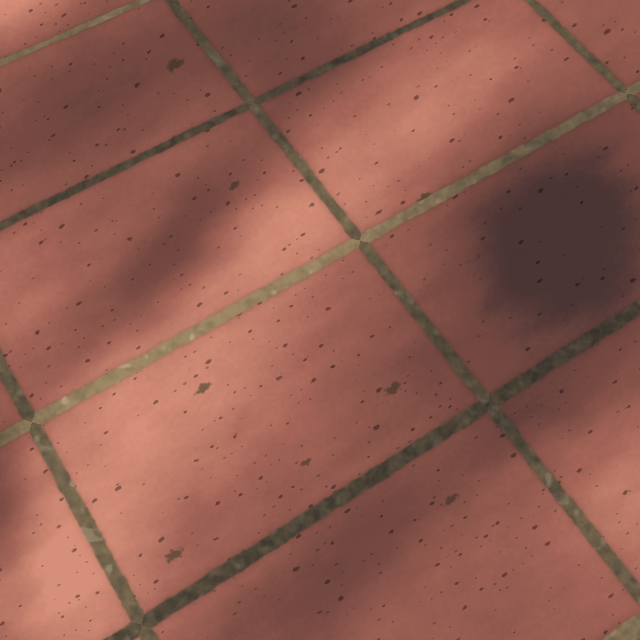
Reproduce this texture procedurally as a WebGL 2 fragment shader.

```glsl
#version 300 es
precision highp float;

uniform vec2 u_resolution;
out vec4 fragColor;

const vec3 CLAY_DEEP = vec3(0.29, 0.205, 0.205);
const vec3 CLAY_SHADE = vec3(0.46, 0.285, 0.255);
const vec3 CLAY_MID = vec3(0.63, 0.385, 0.335);
const vec3 CLAY_LIT = vec3(0.84, 0.56, 0.47);
const vec3 GROUT_DARK = vec3(0.18, 0.165, 0.15);
const vec3 GROUT_LIT = vec3(0.62, 0.53, 0.39);
const vec3 CHIP = vec3(0.33, 0.26, 0.20);

float hash(vec2 p) {
  vec3 q = fract(vec3(p.xyx) * 0.1031);
  q += dot(q, q.yzx + 33.33);
  return fract((q.x + q.y) * q.z);
}

float noise(vec2 p) {
  vec2 cell = floor(p), f = fract(p);
  f = f * f * (3.0 - 2.0 * f);
  float low = mix(hash(cell), hash(cell + vec2(1, 0)), f.x);
  float high = mix(hash(cell + vec2(0, 1)), hash(cell + vec2(1, 1)), f.x);
  return mix(low, high, f.y);
}

float fbm(vec2 p) {
  float sum = 0.0, gain = 0.5;
  for (int i = 0; i < 4; i++) {
    sum += gain * noise(p);
    p = mat2(1.6, 1.2, -1.2, 1.6) * p + 7.3;
    gain *= 0.5;
  }
  return sum;
}

vec2 turn(vec2 p, float angle) {
  float c = cos(angle), s = sin(angle);
  return vec2(c * p.x + s * p.y, c * p.y - s * p.x);
}

// Soft elliptical patch of sun or shade
float patchAt(vec2 p, vec2 centre, vec2 radii, float angle) {
  vec2 d = turn(p - centre, angle) / radii;
  return exp(-dot(d, d));
}

// Dappled light, 0 in deep shade and 1 in full sun
float dappledLight(vec2 p) {
  p += 0.05 * (vec2(fbm(p * 5.0), fbm(p * 5.0 + 19.0)) - 0.47);
  float sun = 0.40 * patchAt(p, vec2(0.26, 0.37), vec2(0.26, 0.14), 0.55)
    + 0.42 * patchAt(p, vec2(0.10, 0.09), vec2(0.15, 0.15), 0.0)
    + 0.34 * patchAt(p, vec2(0.69, 0.83), vec2(0.22, 0.12), 0.5)
    + 0.28 * patchAt(p, vec2(0.45, 0.64), vec2(0.17, 0.08), 0.6)
    + 0.28 * patchAt(p, vec2(1.00, 0.20), vec2(0.11, 0.13), 0.0)
    + 0.38 * patchAt(p, vec2(0.01, 0.99), vec2(0.13, 0.06), 0.4)
    + 0.14 * patchAt(p, vec2(0.03, 0.55), vec2(0.11, 0.12), 0.0);
  float shade = 0.66 * patchAt(p, vec2(0.88, 0.64), vec2(0.17, 0.19), 0.0)
    + 0.30 * patchAt(p, vec2(0.15, 0.86), vec2(0.25, 0.09), 0.6)
    + 0.28 * patchAt(p, vec2(0.45, 0.94), vec2(0.13, 0.11), 0.0)
    + 0.33 * patchAt(p, vec2(0.26, 0.61), vec2(0.29, 0.05), 0.85)
    + 0.30 * patchAt(p, vec2(0.54, 0.12), vec2(0.25, 0.07), 0.7)
    + 0.42 * patchAt(p, vec2(0.00, 0.22), vec2(0.06, 0.11), 0.0)
    + 0.27 * patchAt(p, vec2(0.85, 0.36), vec2(0.12, 0.05), 0.6)
    + 0.14 * patchAt(p, vec2(0.66, 0.42), vec2(0.13, 0.09), 0.0);
  return 0.54 + sun - shade;
}

// Sparse ragged marks, one at most in each cell
float marks(vec2 p, float cells, float chance, float radius) {
  vec2 q = turn(p, 0.6) * cells;
  vec2 cell = floor(q);
  vec2 centre = 0.3 + 0.4 * vec2(hash(cell + 3.1), hash(cell + 8.7));
  float size = radius * cells * mix(0.5, 1.0, hash(cell + 5.3));
  float ragged = 0.8 * size * (noise(p * 220.0) - 0.5);
  float d = length((fract(q) - centre) * vec2(0.65, 1.2)) + ragged;
  return step(hash(cell + 41.0), chance) * (1.0 - smoothstep(0.5 * size, 1.3 * size, d));
}

vec3 clayColour(float light) {
  vec3 dim = mix(CLAY_DEEP, CLAY_SHADE, smoothstep(0.0, 0.33, light));
  vec3 warm = mix(dim, CLAY_MID, clamp((light - 0.33) / 0.3, 0.0, 1.0));
  return mix(warm, CLAY_LIT, clamp((light - 0.63) / 0.33, 0.0, 1.0));
}

void main() {
  vec2 p = gl_FragCoord.xy / u_resolution;

  // Perspective floor: whole numbers are the joint lines
  float depth = 0.2595 - 0.003 * p.x - 0.0795 * p.y;
  vec2 floorPos = vec2(dot(p, vec2(0.3125, 0.1693)) - 0.0732,
                       dot(p, vec2(-0.3477, 0.5442)) + 0.0643) / depth;
  float row = floorPos.y;
  floorPos.y += 0.0043 * row * (row - 1.0) * (row - 1.0) * (row - 2.0);

  // Joint distance in canvas units, with worn edges
  vec2 line = round(floorPos);
  vec2 gap = abs(floorPos - line) * depth / vec2(0.355, 0.646);
  float wear = 0.004 * (fbm(p * 55.0) - 0.47) + 0.002 * (noise(p * 150.0) - 0.5);
  float rowWidth = line.y > 1.5 ? 0.037 : 0.048;
  vec2 edge = gap - depth * vec2(0.046, rowWidth) + wear;
  float joint = min(edge.x, edge.y);
  float grout = 1.0 - smoothstep(-0.0025, 0.0025, joint);

  // Clay with mottling, grain, pits and chips
  float light = dappledLight(p);
  float mottle = fbm(turn(p, 0.6) * vec2(14.0, 30.0)) - 0.47;
  float grain = noise(p * 190.0) - 0.5;
  float tileTone = hash(floor(floorPos) + 17.0) - 0.5;
  vec3 clay = clayColour(light + 0.16 * mottle + 0.035 * grain + 0.05 * tileTone);
  clay *= 1.0 - 0.35 * marks(p, 26.0, 0.35, 0.0035);
  clay *= 1.0 - 0.22 * marks(p + 4.0, 55.0, 0.2, 0.002);
  clay = mix(clay, CHIP * (0.6 + 0.7 * light), 0.8 * marks(p + 2.0, 5.0, 0.16, 0.010));
  clay *= 1.0 - 0.14 * exp(-max(joint, 0.0) / 0.004);

  // Alternate rows of joints are paler
  float rowTone = mix(0.42, 1.0, mod(line.y, 2.0));
  float tone = edge.y < edge.x ? rowTone : 0.62;
  float grit = fbm(p * 85.0) - 0.47;
  float groutLight = clamp(tone * (0.25 + 0.85 * light) + 0.45 * grit, 0.0, 1.0);
  vec3 mortar = mix(GROUT_DARK, GROUT_LIT, groutLight);
  mortar += 0.12 * smoothstep(0.72, 0.95, noise(p * 70.0 + 31.0)) * light;

  fragColor = vec4(mix(clay, mortar, grout), 1.0);
}
```
